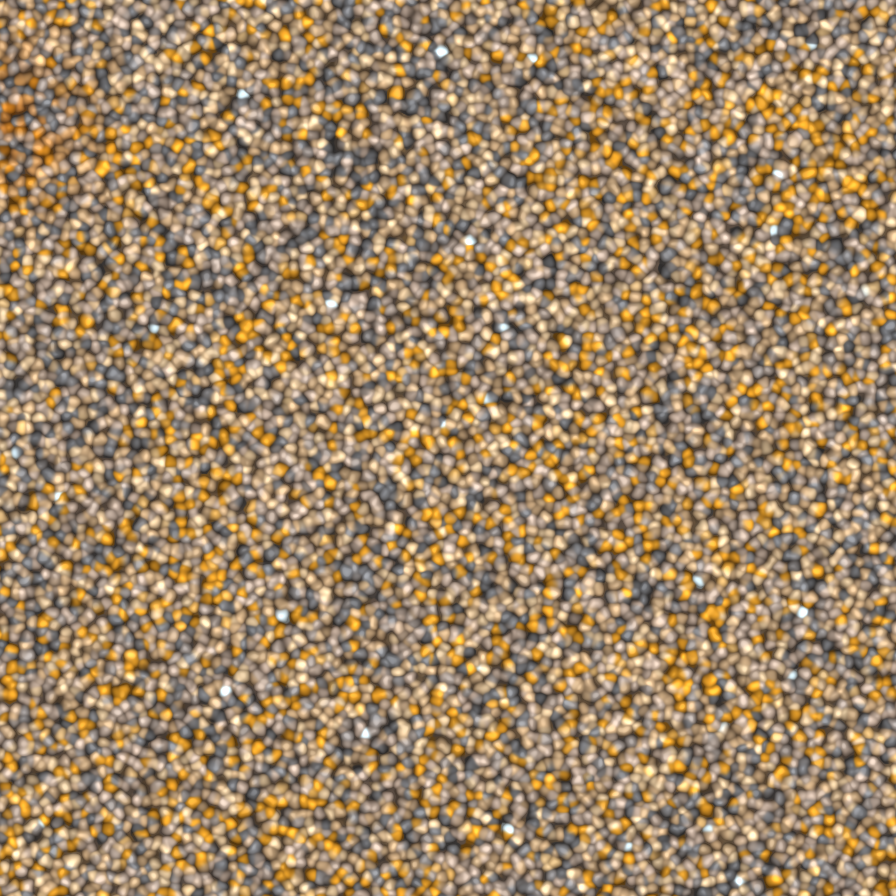
Reproduce this texture procedurally as a Shadertoy shader.

```glsl
#define GRAINS 102.0       // grains across the canvas
#define JITTER 1.0         // scatter of grain centres
#define SOFTNESS 8.5       // higher gives crisper grain borders
#define SIZE_SPREAD 0.24   // difference between small and large grains
#define RELIEF 1.25        // darkening towards the gaps
#define CLUSTERING 0.42    // how strongly like colours gather
#define GLINT_SHARE 0.03   // peak share of pale quartz grains
#define STAIN_CENTRE vec2(0.0, 0.86)

const vec3 SLATE = vec3(0.42, 0.42, 0.43);
const vec3 MAUVE = vec3(0.68, 0.60, 0.54);
const vec3 TAN   = vec3(0.71, 0.59, 0.45);
const vec3 CREAM = vec3(0.83, 0.72, 0.57);
const vec3 GOLD  = vec3(0.83, 0.57, 0.15);
const vec3 RUST  = vec3(0.68, 0.38, 0.09);
const vec3 GLINT = vec3(0.84, 0.93, 0.97);

vec3 hash3(vec2 p) {
    vec3 q = fract(p.xyx * vec3(0.1031, 0.1030, 0.0973));
    q += dot(q, q.yxz + 33.33);
    return fract((q.xxy + q.yzz) * q.zyx);
}

float noise(vec2 p) {
    vec2 i = floor(p), f = fract(p);
    f = f * f * (3.0 - 2.0 * f);
    float low = mix(hash3(i).x, hash3(i + vec2(1, 0)).x, f.x);
    float high = mix(hash3(i + vec2(0, 1)).x, hash3(i + vec2(1, 1)).x, f.x);
    return mix(low, high, f.y);
}

// Mineral colour of one grain, gathered into loose clusters
vec3 grainColor(vec2 cell) {
    vec3 h = hash3(cell + 217.0);
    float cluster = 0.65 * noise(cell * 0.36 + 51.0) + 0.35 * noise(cell * 0.09 + 83.0);
    float tone = h.x + CLUSTERING * (cluster - 0.5);

    vec3 color = mix(SLATE, MAUVE, smoothstep(0.08, 0.30, tone));
    color = mix(color, TAN, smoothstep(0.42, 0.50, tone));
    color = mix(color, CREAM, smoothstep(0.64, 0.72, tone));
    color = mix(color, GOLD, smoothstep(0.80, 0.87, tone));

    // Rusty stain fading into the sand
    vec2 fromStain = cell / GRAINS - STAIN_CENTRE;
    float stain = exp(-150.0 * dot(fromStain, fromStain));
    color = mix(color, RUST, 0.7 * stain * smoothstep(0.25, 0.6, tone));

    color *= mix(0.84, 1.16, h.y);
    float glintZone = noise(cell * 0.25 + 19.0);
    return h.z < GLINT_SHARE * pow(glintZone, 6.0) ? GLINT * 1.1 : color;
}

void mainImage(out vec4 fragColor, in vec2 fragCoord) {
    vec2 uv = fragCoord / iResolution.y;
    vec2 p = uv * GRAINS;

    // Bend the grain outlines
    p += 0.4 * (vec2(noise(p * 1.1 + 7.0), noise(p * 1.1 + 41.0)) - 0.5);
    vec2 base = floor(p);

    // Sum soft round grains of varied size
    vec3 color = vec3(0.0);
    float total = 0.0;
    for (int y = -1; y <= 1; y++) {
        for (int x = -1; x <= 1; x++) {
            vec2 cell = base + vec2(x, y);
            vec3 h = hash3(cell + 131.0);
            vec2 d = cell + 0.5 + JITTER * (h.xy - 0.5) - p;
            float weight = exp(-SOFTNESS * (dot(d, d) - SIZE_SPREAD * (h.z - 0.5)));
            color += weight * grainColor(cell);
            total += weight;
        }
    }
    color /= total;
    float gap = -log(total) / SOFTNESS;

    // Domed shading with warm dark gaps and a fine mottle
    float shade = clamp(1.13 - RELIEF * gap, 0.45, 1.30);
    shade *= 0.94 + 0.12 * noise(p * 1.8 + 61.0);
    color *= pow(vec3(shade), vec3(0.94, 1.0, 1.05));
    color += 0.07 * smoothstep(1.06, 1.26, shade);

    fragColor = vec4(clamp(color, 0.0, 1.0), 1.0);
}
```
